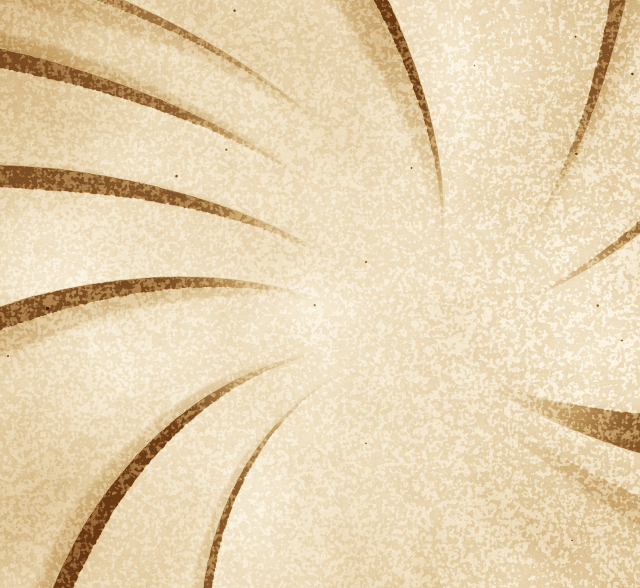
Write a WebGL 2 fragment shader that draws this background.

```glsl
#version 300 es
precision highp float;
// Aged parchment crossed by a whirl of brown rays. Each ray is a bent log spiral
// in polar space with a dark core and a pale flank; soft glows and spiral sines
// shade the ground, and flaky noise and cellular dust wear the ink.
uniform vec2 u_resolution;
out vec4 outColor;

const float TAU = 6.2831853;
const vec2 HUB = vec2(0.682, 0.453);
const int RAYS = 12;
const int GLOWS = 12;

// Ray path: angle in degrees at radius 0.4, twist, bend, inner radius
const vec4 PATH[RAYS] = vec4[](
  vec4(86, 24, 0, 0.10), vec4(131, 22, 0, 0.25), vec4(150, 15.4, 2.5, 0.12),
  vec4(170.6, 13, 7, 0.11), vec4(204, 15.9, 12.6, 0.12), vec4(225.5, 20.3, 14.8, 0.10),
  vec4(-26.5, 13.5, 2, 0.15), vec4(20, 18, 3, 0.16), vec4(44, 24, 0, 0.22),
  vec4(115, 28, 0, 0.30), vec4(-41, 10, 0, 0.18), vec4(-86, 20, 0, 0.30));
// Ray ink: core half width, signed flank width, core ink, flank ink
const vec4 INK[RAYS] = vec4[](
  vec4(0.014, 0.10, 5.2, 2.0), vec4(0.017, -0.052, 4.4, 2.0), vec4(0.020, -0.03, 4.5, 0.8),
  vec4(0.020, 0.070, 4.8, 2.0), vec4(0.018, -0.058, 5.2, 2.0), vec4(0.010, -0.038, 4.6, 1.6),
  vec4(0.060, 0.09, 4.5, 0.6), vec4(0.017, 0.04, 4.1, 0.6), vec4(0.017, -0.07, 4.3, 1.2),
  vec4(0.012, 0.07, 3.6, 1.6), vec4(0.035, -0.06, 1.6, 0.6), vec4(0.06, 0.10, 1.6, 0.6));
// Ground glows: centre, radius, added tone (negative is lighter)
const vec4 GLOW[GLOWS] = vec4[](
  vec4(0.10, 0.58, 0.15, -0.9), vec4(0.54, 0.47, 0.07, -0.6), vec4(0.04, 0.79, 0.14, 0.6),
  vec4(0.05, 0.22, 0.16, 0.5), vec4(0.38, 0.18, 0.15, -0.4), vec4(1.02, 0.43, 0.13, -0.5),
  vec4(0.80, 0.88, 0.12, -0.5), vec4(1.02, 0.80, 0.15, 0.3), vec4(0.92, 0.10, 0.18, 0.4),
  vec4(0.0, 1.0, 0.18, 0.6), vec4(0.62, 0.93, 0.10, 0.4), vec4(0.20, 0.33, 0.12, -0.4));
// Palette from bare paper to the deepest ink
const vec3 TONES[7] = vec3[](
  vec3(0.985, 0.955, 0.89), vec3(0.935, 0.87, 0.745), vec3(0.87, 0.77, 0.59),
  vec3(0.78, 0.63, 0.40), vec3(0.62, 0.44, 0.24), vec3(0.42, 0.23, 0.08),
  vec3(0.26, 0.11, 0.03));

vec2 hash2(vec2 p) {
  vec3 q = fract(p.xyx * vec3(0.1031, 0.1030, 0.0973));
  q += dot(q, q.yzx + 33.33);
  return fract((q.xx + q.yz) * q.zy);
}

float valueNoise(vec2 p) {
  vec2 i = floor(p), f = fract(p);
  f = f * f * (3.0 - 2.0 * f);
  float low = mix(hash2(i).x, hash2(i + vec2(1, 0)).x, f.x);
  float high = mix(hash2(i + vec2(0, 1)).x, hash2(i + vec2(1, 1)).x, f.x);
  return mix(low, high, f.y);
}

// Sparse round specks, one candidate in each cell
float dust(vec2 p, float share) {
  vec2 cell = floor(p);
  vec2 pick = hash2(cell + 71.0);
  float d = length(fract(p) - 0.2 - 0.6 * hash2(cell));
  float size = 0.02 + 0.03 * pick.y;
  return step(pick.x, share) * (1.0 - smoothstep(size * 0.5, size + 0.03, d));
}

// Ink of one tapering ray at polar position (angle, radius)
float rayInk(vec2 polar, vec4 path, vec4 ink, float rough) {
  float x = log(polar.y / 0.4);
  float turn = polar.x - radians(path.x + path.y * x + path.z * x * x);
  float d = (mod(turn + 0.5 * TAU, TAU) - 0.5 * TAU) * polar.y + rough;
  float taper = clamp((polar.y - path.w) / 0.52, 0.0, 1.0);
  float halfWidth = ink.x * taper;
  float core = 1.0 - smoothstep(halfWidth - 0.0015, halfWidth + 0.0015, abs(d));
  float across = d * sign(ink.y) / (abs(ink.y) * max(taper, 0.02));
  float flank = smoothstep(0.0, 0.05, across) * (1.0 - smoothstep(0.75, 1.05, across));
  flank *= 1.0 - 0.4 * clamp(across, 0.0, 1.0);
  return max(core * ink.z, flank * ink.w) * smoothstep(0.0, 0.62, taper);
}

vec3 toneColor(float tone) {
  vec3 color = TONES[0];
  for (int i = 1; i < 7; i++) color = mix(color, TONES[i], clamp(tone - float(i - 1), 0.0, 1.0));
  return color;
}

void main() {
  vec2 p = gl_FragCoord.xy / u_resolution.y;
  vec2 fromHub = p - HUB;
  vec2 polar = vec2(atan(fromHub.y, fromHub.x), max(length(fromHub), 0.001));

  // Worn flakes over a faint woven grain
  vec2 slanted = mat2(0.8, 0.6, -0.6, 0.8) * p + 3.0;
  float fine = 0.55 * valueNoise(slanted * 190.0) + 0.45 * valueNoise(slanted.yx * 330.0);
  float weave = 0.5 * (valueNoise(p * vec2(70, 290)) + valueNoise(p * vec2(290, 70)));
  float cloud = 0.6 * valueNoise(p * 9.0) + 0.4 * valueNoise(p * 23.0);
  float grain = 0.55 * fine + 0.3 * weave + 0.15 * cloud;
  float flake = smoothstep(0.43, 0.61, grain);

  // Ground: spiral sines, darker toward the rim, then local glows
  float spiral = polar.x - radians(18.0) * log(polar.y / 0.4);
  float bands = sin(7.0 * spiral + 1.0) + 0.6 * sin(17.0 * spiral) + 0.4 * sin(31.0 * spiral + 2.0);
  float ground = 0.80 + 1.1 * polar.y * polar.y + 0.18 * bands * smoothstep(0.12, 0.6, polar.y);
  ground += 0.8 * (cloud - 0.5);
  for (int i = 0; i < GLOWS; i++) {
    vec2 offset = (p - GLOW[i].xy) / GLOW[i].z;
    ground += GLOW[i].w * exp(-dot(offset, offset));
  }

  // Rays: the strongest ink wins
  float ink = 0.0;
  for (int i = 0; i < RAYS; i++) ink = max(ink, rayInk(polar, PATH[i], INK[i], 0.003 * (fine - 0.5)));

  // Wear is coarser on the right side and gentler inside the ink
  float wear = mix(0.75, 1.25, smoothstep(0.55, 1.0, p.x));
  float tone = max(ground, 0.15) + wear * (0.5 - flake) + 0.5 * (weave - 0.5);
  tone = mix(tone, 5.6, ink / 6.0 * (1.0 - 0.25 * flake));
  tone += 3.5 * dust(p * 22.0, 0.035);
  outColor = vec4(toneColor(clamp(tone, 0.0, 6.0)), 1.0);
}
```
